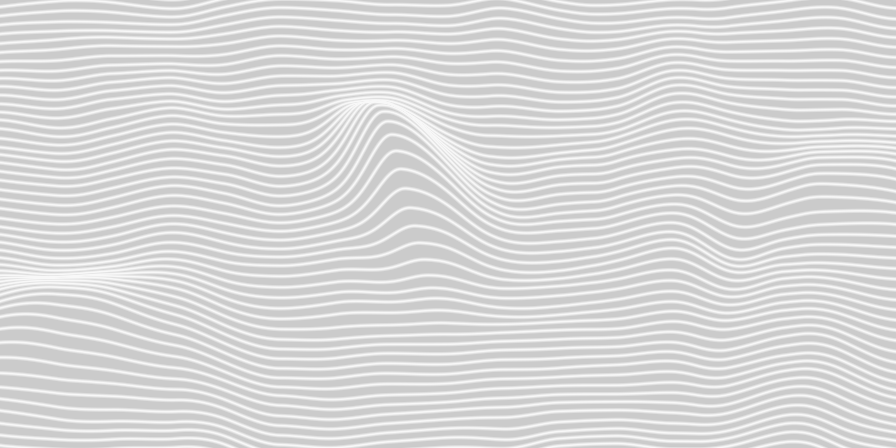
Give the GLSL for this background, as a Shadertoy shader.

```glsl
// Thin white contour lines flowing in waves over hills on a light grey ground.

const vec3 GROUND = vec3(0.797);
const vec3 INK = vec3(0.972);
const float SPACING = 0.0207;     // gap between resting lines, canvas height = 1
const float LINE_WIDTH = 0.0064;
const float SOFTNESS = 0.0052;    // width of the faded edge of a line
const int REACH = 11;             // neighbouring lines tested on each side
const float SWELL = 0.082;        // height of the broad waves
const float RIPPLE = 0.022;       // height of the shorter waves
const float WOBBLE = 0.009;       // drift of single lines

float hash(vec2 p) {
    return fract(sin(dot(p, vec2(127.1, 311.7))) * 43758.5453);
}

// Smooth value noise, centred on zero
float noise(vec2 p) {
    vec2 cell = floor(p);
    vec2 f = fract(p);
    f = f * f * (3.0 - 2.0 * f);
    float low = mix(hash(cell), hash(cell + vec2(1.0, 0.0)), f.x);
    float high = mix(hash(cell + vec2(0.0, 1.0)), hash(cell + 1.0), f.x);
    return mix(low, high, f.y) - 0.5;
}

// Bell-shaped rise; the crest shifts sideways by lean as the level grows
float hill(vec2 p, vec2 centre, vec2 sideWidths, float depth, float lean) {
    vec2 d = p - centre;
    d.x -= lean * d.y;
    d /= vec2(d.x < 0.0 ? sideWidths.x : sideWidths.y, depth);
    return exp(-dot(d, d));
}

// Height at x of the line that rests at the given level
float lineHeight(float x, float level) {
    vec2 p = vec2(x, level);
    float y = level;
    y += SWELL * noise(p * vec2(4.3, 2.2) + vec2(4.3, 1.7));
    y += RIPPLE * noise(p * vec2(8.0, 5.0) + vec2(17.0, 9.0));
    y += WOBBLE * noise(vec2(x * 5.0, level / SPACING * 0.45) + 31.0);
    y += 0.150 * hill(p, vec2(0.86, 0.57), vec2(0.075, 0.18), 0.14, -0.5);
    y += 0.105 * hill(p, vec2(0.12, 0.23), vec2(0.20, 0.22), 0.125, 0.5);
    y += 0.070 * hill(p, vec2(1.83, 0.59), vec2(0.13, 0.20), 0.100, 0.0);
    y -= 0.040 * hill(p, vec2(1.64, 0.48), vec2(0.10, 0.09), 0.120, 0.0);
    y += 0.030 * hill(p, vec2(1.38, 0.55), vec2(0.15, 0.16), 0.400, 0.0);
    return y;
}

void mainImage(out vec4 fragColor, in vec2 fragCoord) {
    vec2 p = fragCoord / iResolution.y;
    float fade = max(SOFTNESS, 1.0 / iResolution.y);
    float nearest = floor(p.y / SPACING);
    float probe = 0.002;
    float coverage = 0.0;

    // Each line is tested on its own, so neighbours may merge and cross
    for (int i = -REACH; i <= REACH; i++) {
        float level = (nearest + float(i)) * SPACING;
        float before = lineHeight(p.x - probe, level);
        float after = lineHeight(p.x + probe, level);
        float slope = (after - before) / (2.0 * probe);
        float dist = abs(p.y - 0.5 * (before + after)) / sqrt(1.0 + slope * slope);
        float stroke = clamp((0.5 * LINE_WIDTH - dist) / fade + 0.5, 0.0, 1.0);
        coverage = max(coverage, stroke);
    }

    fragColor = vec4(mix(GROUND, INK, coverage), 1.0);
}
```
